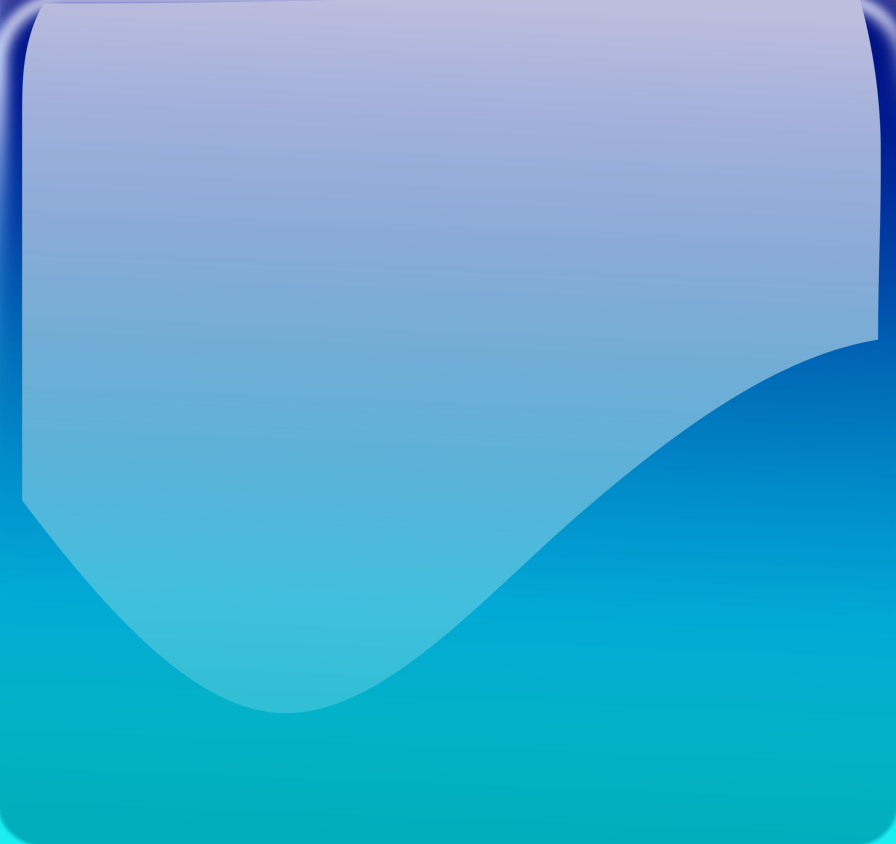
Write a WebGL 2 fragment shader that draws this background.

```glsl
#version 300 es
precision highp float;
// Glossy blue panel: a pale curved sheen over a navy-to-teal gradient with glowing corners.
uniform vec2 u_resolution;
out vec4 fragColor;

// Evenly spaced color stops, from top (0) to bottom (1).
const vec3 BASE[8] = vec3[8](
    vec3(0.0, 0.06, 0.50), vec3(0.0, 0.11, 0.57), vec3(0.0, 0.25, 0.64), vec3(0.0, 0.42, 0.72),
    vec3(0.0, 0.55, 0.79), vec3(0.01, 0.66, 0.84), vec3(0.01, 0.70, 0.78), vec3(0.0, 0.68, 0.73));
const vec3 SHEEN[8] = vec3[8](
    vec3(0.74, 0.74, 0.87), vec3(0.63, 0.69, 0.86), vec3(0.54, 0.67, 0.84), vec3(0.44, 0.68, 0.84),
    vec3(0.35, 0.70, 0.85), vec3(0.26, 0.75, 0.87), vec3(0.18, 0.75, 0.83), vec3(0.10, 0.74, 0.79));

vec3 ramp(vec3 stops[8], float t) {
    t = clamp(t, 0.0, 1.0) * 7.0;
    int i = min(int(t), 6);
    return mix(stops[i], stops[i + 1], t - float(i));
}

// Cubic from point a to point b with the given end slopes.
float hermite(float x, vec2 a, vec2 b, float slopeA, float slopeB) {
    float w = b.x - a.x;
    float t = (x - a.x) / w;
    float s = 1.0 - t;
    return a.y * s * s * (1.0 + 2.0 * t) + b.y * t * t * (3.0 - 2.0 * t)
         + w * t * s * (slopeA * s - slopeB * t);
}

// Lower boundary of the sheen, measured down from the top.
float waveEdge(float x) {
    vec2 trough = vec2(0.319, 0.845), bend = vec2(0.65, 0.606);
    if (x < trough.x) return hermite(x, vec2(0.0247, 0.593), trough, 1.4, 0.0);
    if (x < bend.x) return hermite(x, trough, bend, 0.0, -0.915);
    return hermite(x, bend, vec2(0.983, 0.402), -0.915, -0.16);
}

float roundedBox(vec2 p, vec2 halfSize, float radius) {
    vec2 q = abs(p) - halfSize + radius;
    return length(max(q, 0.0)) + min(max(q.x, q.y), 0.0) - radius;
}

float cover(float d, float aa) {
    return smoothstep(-aa, aa, d);
}

void main() {
    vec2 uv = gl_FragCoord.xy / u_resolution;
    float x = uv.x, down = 1.0 - uv.y;
    float aa = 0.75 / min(u_resolution.x, u_resolution.y);
    float tilted = down - 0.04 * (x - 0.5);

    vec3 color = ramp(BASE, tilted);

    // Pale rim along the upper corners, longer on the left side.
    float rim = roundedBox(uv - vec2(0.503, 0.5), vec2(0.503, 0.502), 0.075);
    float reach = x < 0.5 ? 0.20 : 0.075;
    float glow = exp(-pow(rim / 0.012, 2.0)) * exp(-pow(down / reach, 2.0));
    color = mix(color, vec3(0.80, 0.80, 0.93), 0.85 * glow);
    color = mix(color, vec3(0.35, 0.34, 0.66), 0.6 * smoothstep(0.004, 0.025, rim) * step(down, 0.5));
    color += vec3(0.10, 0.13, 0.10) * exp(-x / 0.007) * (1.0 - smoothstep(0.1, 0.6, down));

    // Bright cyan at the lower corners.
    float corner = roundedBox(uv - 0.5, vec2(0.5), 0.05);
    color = mix(color, vec3(0.10, 0.93, 0.95), smoothstep(-0.001, 0.007, corner) * step(0.5, down));

    // Sheen bounded by soft shoulders, a thin top gap and the wave.
    float left = 0.0247 + 0.026 * pow(max(1.0 - down / 0.14, 0.0), 3.0);
    float right = 0.983 - 0.023 * pow(max(1.0 - down / 0.18, 0.0), 2.0)
                - 0.003 * smoothstep(0.2, 0.4, down);
    float slope = (waveEdge(x + 0.002) - waveEdge(x - 0.002)) / 0.004;
    float wave = (waveEdge(x) - down) / sqrt(1.0 + slope * slope);
    float top = down - mix(0.004, -0.004, smoothstep(0.1, 0.65, x));
    float mask = cover(x - left, aa) * cover(right - x, aa) * cover(wave, aa) * cover(top, aa);
    color = mix(color, ramp(SHEEN, tilted), mask);

    fragColor = vec4(color, 1.0);
}
```
